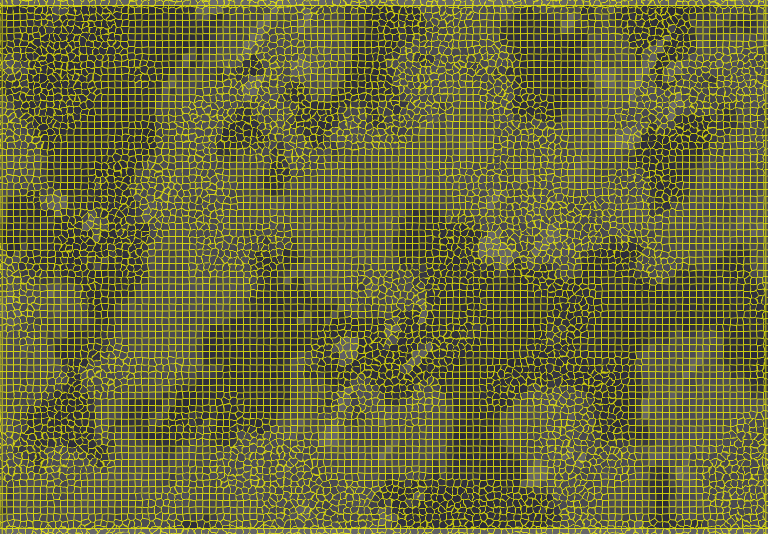
Give the GLSL for this pattern, as a WebGL 1 fragment shader.

```glsl
precision highp float;
// Fine mesh of thin yellow cell outlines over mottled grey camouflage patches.

uniform vec2 u_resolution;

const float ROWS = 79.0;            // cells per canvas height
const float LINE_WIDTH = 0.00142;   // in canvas heights
const float BORDER = 0.0105;        // pale strip at top and bottom
const vec3 LINE_YELLOW = vec3(1.0, 1.0, 0.0);
const vec3 LIGHT_GREY = vec3(0.292, 0.292, 0.322);
const vec3 DARK_GREY = vec3(0.182, 0.182, 0.232);
const vec3 PALE_GREY = vec3(0.44, 0.44, 0.44);

vec2 hash2(vec2 p) {
  vec3 q = fract(p.xyx * vec3(0.1031, 0.1030, 0.0973));
  q += dot(q, q.yzx + 33.33);
  return fract((q.xx + q.yz) * q.zy);
}

float cornerGradient(vec2 corner, vec2 offset) {
  float angle = 6.2832 * hash2(corner + 57.0).x;
  return dot(vec2(cos(angle), sin(angle)), offset);
}

float gradientNoise(vec2 p) {
  vec2 i = floor(p);
  vec2 f = p - i;
  vec2 u = f * f * f * (f * (f * 6.0 - 15.0) + 10.0);
  vec2 e = vec2(1.0, 0.0);
  float low = mix(cornerGradient(i, f), cornerGradient(i + e, f - e), u.x);
  float high = mix(cornerGradient(i + e.yx, f - e.yx),
                   cornerGradient(i + 1.0, f - 1.0), u.x);
  return mix(low, high, u.y);
}

float fbm(vec2 p) {
  float sum = 0.0;
  float amplitude = 1.0;
  for (int i = 0; i < 4; i++) {
    sum += amplitude * gradientNoise(p);
    p = p * 2.1 + 17.3;
    amplitude *= 0.52;
  }
  return sum;
}

// Distance to the nearest horizontal canvas border
float borderDistance(vec2 p) {
  return min(p.y, 1.0 - p.y);
}

// 0 where cells form a square grid, 1 where they are irregular
float roughness(vec2 p) {
  float n = gradientNoise(p * 4.3 + 8.0) + 0.6 * gradientNoise(p * 11.0 + 3.0);
  float nearBorder = 1.0 - smoothstep(0.01, 0.035, borderDistance(p));
  return max(smoothstep(-0.16, 0.22, n), nearBorder);
}

// Seed point of a cell, in cell units
vec2 cellSite(vec2 id) {
  float jitter = mix(0.07, 0.70, roughness(id / ROWS));
  return id + 0.5 + jitter * (hash2(id) - 0.5);
}

// Returns the nearest site (xy) and the distance to the cell edge (z)
vec3 cellMesh(vec2 p) {
  vec2 home = floor(p);
  vec2 nearestId = home;
  vec2 nearest = vec2(0.0);
  float best = 100.0;
  for (int y = -1; y <= 1; y++) {
    for (int x = -1; x <= 1; x++) {
      vec2 id = home + vec2(float(x), float(y));
      vec2 toSite = cellSite(id) - p;
      float d = dot(toSite, toSite);
      if (d < best) {
        best = d;
        nearest = toSite;
        nearestId = id;
      }
    }
  }
  float edge = 10.0;
  for (int y = -1; y <= 1; y++) {
    for (int x = -1; x <= 1; x++) {
      if (x == 0 && y == 0) continue;
      vec2 toSite = cellSite(nearestId + vec2(float(x), float(y))) - p;
      edge = min(edge, dot(0.5 * (nearest + toSite), normalize(toSite - nearest)));
    }
  }
  return vec3(p + nearest, edge);
}

// Short bright slanted flecks gathered in loose groups
float flecks(vec2 p) {
  vec2 along = vec2(0.56, 0.83);
  vec2 slanted = vec2(dot(p, along) * 13.0, dot(p, vec2(along.y, -along.x)) * 36.0);
  float group = smoothstep(0.0, 0.25, gradientNoise(p * 3.7 + 31.0));
  return group * smoothstep(0.16, 0.38, gradientNoise(slanted));
}

vec3 groundColor(vec2 p) {
  float patches = fbm(p * vec2(4.4, 3.7) + vec2(2.7, 5.1));
  vec3 color = mix(LIGHT_GREY, DARK_GREY, smoothstep(-0.03, 0.13, patches));
  color *= 1.0 + 0.14 * gradientNoise(p * 14.0) + 0.10 * (hash2(floor(p * ROWS)).y - 0.5);
  return mix(color, PALE_GREY, 0.75 * flecks(p));
}

// Share of a pixel-wide window covered by a line at distance d
float lineCoverage(float d, float width, float pixel) {
  float h = 0.5 * width;
  float w = 0.5 * pixel;
  return clamp((min(d + w, h) - max(d - w, -h)) / pixel, 0.0, 1.0);
}

void main() {
  float pixel = 1.0 / u_resolution.y;
  vec2 p = gl_FragCoord.xy * pixel;
  float aspect = u_resolution.x * pixel;

  // Ragged edges in the irregular zones
  vec2 wobble = vec2(gradientNoise(p * 125.0), gradientNoise(p * 125.0 + 40.0));
  vec2 warped = p + 0.0038 * roughness(p) * wobble;
  vec3 mesh = cellMesh(warped * ROWS);

  // Flat tone per cell, pale strips along the borders
  float border = borderDistance(p);
  vec3 color = groundColor(mesh.xy / ROWS);
  float strip = 1.0 - smoothstep(-0.5 * pixel, 0.5 * pixel, border - BORDER);
  color = mix(color, PALE_GREY, 0.75 * strip);

  // Outlines of the cells and of the frame
  float side = min(p.x, aspect - p.x);
  float frame = min(abs(border - BORDER), abs(side - 0.004));
  float edge = min(mesh.z / ROWS, frame);
  color = mix(color, LINE_YELLOW, lineCoverage(edge, LINE_WIDTH, pixel));
  gl_FragColor = vec4(color, 1.0);
}
```
